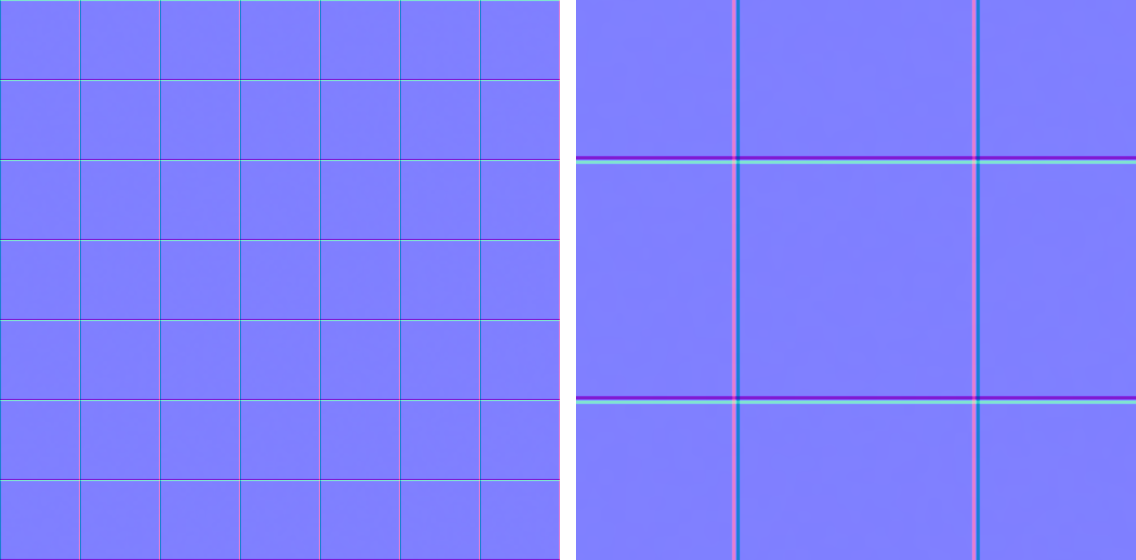
Left: the whole. Right: its middle third, enlarged.
Reproduce this texture map procedurally as a three.js fragment shader.

```glsl
varying vec2 vUv;

#define TILES 7.0          // repeats across and up
#define BEVEL_WIDTH 0.0022 // bevel on each side of a seam
#define BEVEL_SOFT 0.0007  // fade from bevel to flat face
#define SEAM_SOFT 0.0009   // turn-over between facing bevels
#define BEVEL_SLOPE 1.25
#define GRAIN_CELLS 128.0  // whole number, so the grain wraps
#define GRAIN_SLOPE 0.012

float hash(vec2 p) {
  return fract(sin(dot(p, vec2(127.1, 311.7))) * 43758.5453);
}

// Value noise that wraps at the canvas edges
float grain(vec2 uv, vec2 seed) {
  vec2 p = uv * GRAIN_CELLS;
  vec2 cell = floor(p);
  vec2 f = fract(p);
  f = f * f * (3.0 - 2.0 * f);
  vec2 lo = mod(cell, GRAIN_CELLS) + seed;
  vec2 hi = mod(cell + 1.0, GRAIN_CELLS) + seed;
  float bottom = mix(hash(lo), hash(vec2(hi.x, lo.y)), f.x);
  float top = mix(hash(vec2(lo.x, hi.y)), hash(hi), f.x);
  return mix(bottom, top, f.y) - 0.5;
}

// Outward slope of the tile edges, for both axes at once
vec2 bevelSlope(vec2 uv) {
  vec2 fromSeam = (fract(uv * TILES + 0.5) - 0.5) / TILES;
  vec2 facing = -clamp(fromSeam / SEAM_SOFT, -1.0, 1.0);
  vec2 band = 1.0 - smoothstep(BEVEL_WIDTH - BEVEL_SOFT,
                               BEVEL_WIDTH + BEVEL_SOFT, abs(fromSeam));
  return BEVEL_SLOPE * facing * band;
}

void main() {
  vec2 slope = bevelSlope(vUv);

  // Faint unevenness of the tile faces
  slope += GRAIN_SLOPE * vec2(grain(vUv, vec2(0.0)), grain(vUv, vec2(17.0, 53.0)));

  // Encode the surface normal as a colour
  vec3 normal = normalize(vec3(slope, 1.0));
  gl_FragColor = vec4(normal * 0.5 + 0.5, 1.0);
}
```
